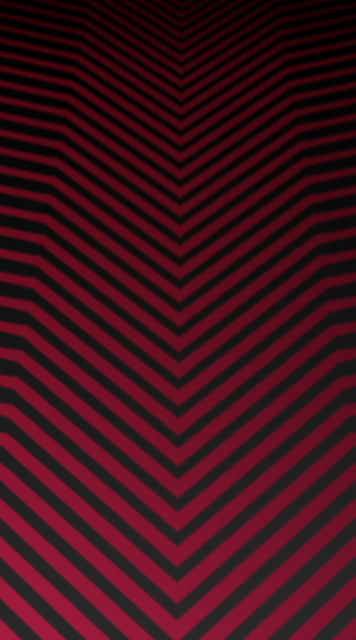
Write a Shadertoy shader that draws this pattern.

```glsl
// Crimson chevron stripes that narrow toward the top and bend flat near the sides.

// Height at which the chevron through p crosses the spine; depth runs downward.
float spineDepth(float side, float depth, float bend) {
    float arm = min(side, bend);
    float slanted = (depth + 0.6 * arm) / (1.0 - 0.307 * arm);
    return slanted + 0.25 * max(side - bend, 0.0);
}

void mainImage(out vec4 fragColor, in vec2 fragCoord) {
    vec2 p = fragCoord / iResolution.y;
    float depth = 1.0 - p.y;

    // The spine leans slightly; the bend moves outward with depth
    float offset = p.x - (0.284 - 0.008 * depth);
    float side = abs(offset);
    float bend = 0.147 + 0.18 * depth;
    float spine = spineDepth(side, depth, bend);

    // Logarithmic spacing makes each stripe larger than the one above
    float index = log((spine + 0.2995) / 1.2435) / 0.0476;
    float period = 0.0476 * (spine + 0.2995);
    float fromCentre = abs(fract(index + 0.79) - 0.5);

    // Stripes thin out along the arms and beyond the bend
    float duty = 0.58 - 0.22 * side - 0.13 * smoothstep(-0.02, 0.03, side - bend);
    float edge = (fromCentre - 0.5 * duty) * period * 0.8;
    float blur = max(0.0038, 0.8 / iResolution.y);
    float stripe = 1.0 - smoothstep(-blur, blur, edge);

    // Shading: dark at the top, brighter toward the lower left
    vec3 ground = mix(vec3(0.0), vec3(0.165, 0.16, 0.16), smoothstep(-0.05, 1.1, depth));
    vec3 crimson = mix(vec3(0.23, 0.005, 0.025), vec3(0.57, 0.095, 0.215), depth);
    crimson *= 1.0 - 0.55 * offset;
    crimson *= mix(0.6, 1.0, smoothstep(0.0, 0.12, depth));

    fragColor = vec4(mix(ground, crimson, stripe), 1.0);
}
```
